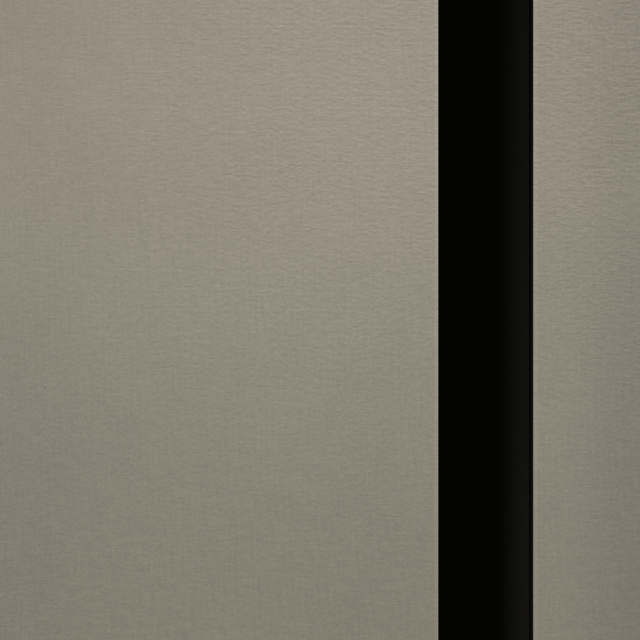
Give the GLSL for this texture, as a three.js fragment shader.

```glsl
// Two satin taupe panels parted by a deep black vertical channel.
// Broad gradients light the panels, stretched value noise forms the fine
// leathery grain, and soft bands shape the rounded rim inside the channel.
varying vec2 vUv;

const float GAP_LEFT = 0.685;
const float GAP_RIGHT = 0.833;
const vec3 TAUPE = vec3(0.562, 0.540, 0.490);
const vec3 BLACK = vec3(0.012, 0.012, 0.008);
const vec3 RIM = vec3(0.085, 0.082, 0.068);

float hash(vec2 p) {
  return fract(sin(dot(p, vec2(127.1, 311.7))) * 43758.5453);
}

float noise(vec2 p) {
  vec2 cell = floor(p);
  vec2 f = fract(p);
  f = f * f * (3.0 - 2.0 * f);
  float low = mix(hash(cell), hash(cell + vec2(1.0, 0.0)), f.x);
  float high = mix(hash(cell + vec2(0.0, 1.0)), hash(cell + vec2(1.0)), f.x);
  return mix(low, high, f.y);
}

float fbm(vec2 p) {
  float sum = 0.0;
  float weight = 0.5;
  for (int i = 0; i < 4; i++) {
    sum += weight * noise(p);
    p = p * 2.03 + vec2(17.3, 9.1);
    weight *= 0.5;
  }
  return sum;
}

// Soft bump centred on zero
float bell(float x, float width) {
  return exp(-x * x / (width * width));
}

// One inside [a, b], with edges of the given softness
float band(float x, float a, float b, float soft) {
  return smoothstep(a - soft, a + soft, x) * (1.0 - smoothstep(b - soft, b + soft, x));
}

// Height of the creased surface, wider than it is tall
float grainHeight(vec2 p) {
  vec2 bent = p + 0.006 * vec2(noise(p * 38.0), noise(p * 38.0 + 41.0));
  return 0.6 * noise(bent * vec2(120.0, 270.0)) + 0.4 * noise(bent * vec2(230.0, 390.0) + 7.0);
}

float panelLight(vec2 p) {
  float leftPanel = 1.0 - step(GAP_LEFT, p.x);
  float light = mix(0.925, 1.035, smoothstep(0.0, 0.85, p.y));
  light += leftPanel * 0.045 * bell(p.x - 0.56, 0.28) * smoothstep(0.0, 0.9, p.y);
  light -= leftPanel * 0.02 * (1.0 - smoothstep(0.0, 0.25, p.x));
  light -= (1.0 - leftPanel) * 0.06 * smoothstep(0.86, 1.0, p.x);
  return light + 0.035 * (fbm(p * vec2(5.0, 7.0)) - 0.47);
}

vec3 panelColor(vec2 p) {
  // Grazing light brings the creases out near the upper seam
  float relief = mix(0.35, 1.0, smoothstep(0.1, 0.9, p.y) * smoothstep(0.0, 0.5, p.x));
  float crease = grainHeight(p + vec2(0.0, 0.0016)) - grainHeight(p - vec2(0.0, 0.0016));
  float speckle = noise(p * 420.0) - 0.5;
  float weave = noise(p * vec2(45.0, 400.0)) + noise(p * vec2(400.0, 45.0)) - 1.0;
  float light = panelLight(p) + 0.10 * relief * crease + 0.055 * speckle + 0.025 * weave;
  vec3 tint = mix(vec3(0.992, 1.0, 0.985), vec3(1.006, 0.998, 1.0), p.y);
  return TAUPE * tint * light;
}

vec3 channelColor(vec2 p) {
  float rim = smoothstep(0.768, 0.822, p.x);
  rim *= 1.0 - 0.75 * band(p.x, 0.8265, 0.8300, 0.0012);
  vec3 color = mix(BLACK, RIM, rim * mix(0.9, 0.65, p.y));
  return color * (0.94 + 0.12 * noise(p * 300.0));
}

void main() {
  vec2 p = vUv;
  vec3 color = panelColor(p);

  // Thin catch of light and falloff along both cut edges
  color *= 1.0 + 0.05 * bell(p.x - GAP_LEFT + 0.003, 0.003);
  color *= 1.0 + 0.04 * bell(p.x - GAP_RIGHT - 0.004, 0.003);

  float gap = band(p.x, GAP_LEFT, GAP_RIGHT, 0.0013);
  gl_FragColor = vec4(mix(color, channelColor(p), gap), 1.0);
}
```
